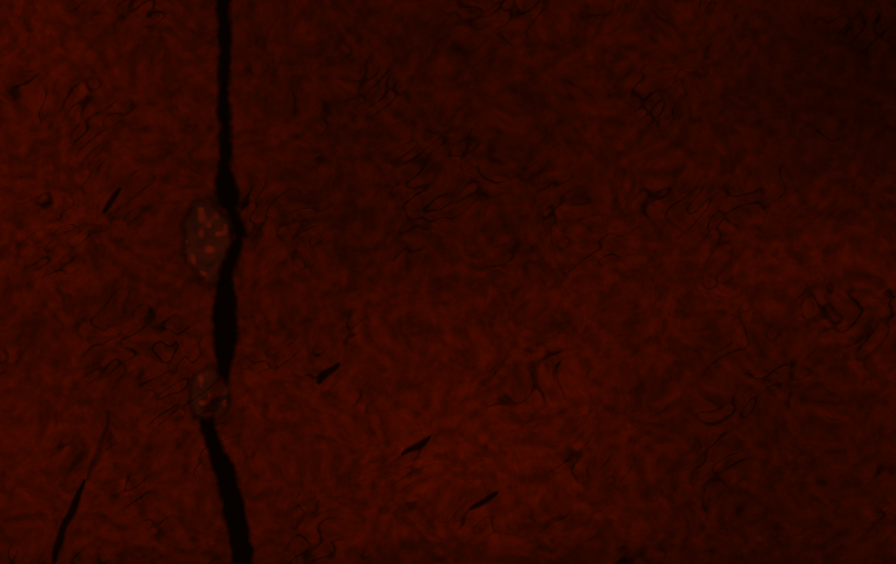
Give the GLSL for this texture, as a Shadertoy shader.

```glsl
#define TINT vec3(1.0, 0.137, 0.004)
#define BASE_LEVEL 0.182
#define CRACK_LEVEL 0.028
#define GRAIN_SCALE 62.0
#define GRAIN_CONTRAST 0.85
#define FLECK_SCALE 48.0
#define FLECK_DEPTH 0.42
#define EDGE_SOFTNESS 0.007

float hash(vec2 p) {
    vec3 q = fract(vec3(p.xyx) * 0.1031);
    q += dot(q, q.yzx + 33.33);
    return fract((q.x + q.y) * q.z);
}

float noise(vec2 p) {
    vec2 cell = floor(p), f = fract(p);
    f = f * f * (3.0 - 2.0 * f);
    float low = mix(hash(cell), hash(cell + vec2(1, 0)), f.x);
    float high = mix(hash(cell + vec2(0, 1)), hash(cell + vec2(1, 1)), f.x);
    return mix(low, high, f.y);
}

float fbm(vec2 p) {
    float sum = 0.0, amplitude = 0.5;
    for (int i = 0; i < 4; i++) {
        sum += amplitude * noise(p);
        p = mat2(1.6, 1.2, -1.2, 1.6) * p + 17.3;
        amplitude *= 0.55;
    }
    return sum / 1.01;
}

float bump(float x, float center, float width) {
    float d = (x - center) / width;
    return exp(-d * d);
}

float glow(vec2 p, vec2 center, vec2 size) {
    vec2 d = (p - center) / size;
    return exp(-dot(d, d));
}

// Broad uneven lighting
float lighting(vec2 p) {
    float level = BASE_LEVEL;
    level += 0.058 * glow(p, vec2(0.79, 0.22), vec2(0.33, 0.24));
    level += 0.042 * glow(p, vec2(0.0, 0.72), vec2(0.24, 0.4));
    level += 0.022 * glow(p, vec2(0.1, 0.15), vec2(0.3));
    level += 0.02 * glow(p, vec2(1.5, 0.48), vec2(0.4, 0.16));
    level -= 0.068 * glow(p, vec2(1.54, 0.87), vec2(0.25, 0.22));
    level -= 0.03 * glow(p, vec2(1.38, 0.15), vec2(0.2, 0.16));
    level -= 0.016 * glow(p, vec2(0.8, 0.85), vec2(0.35, 0.3));
    level += 0.035 * (fbm(p * 5.0 + 3.0) - 0.5);
    return level * mix(0.84, 1.0, smoothstep(0.0, 0.05, p.y));
}

// Fine mottling with short dark winding fibres
float tissue(vec2 p) {
    vec2 warp = vec2(noise(p * 14.0), noise(p * 14.0 + 40.0)) - 0.5;
    vec2 q = p + 0.035 * warp;
    vec2 along = mat2(0.8, -0.6, 0.6, 0.8) * q;
    float mottling = fbm(q * GRAIN_SCALE) - 0.5;
    float streaks = noise(q * vec2(34.0, 7.0)) - 0.5;
    float fibre = abs(noise(along * FLECK_SCALE * vec2(0.65, 1.3)) - 0.5);
    float patches = smoothstep(0.46, 0.72, fbm(p * 11.0 + 8.0));
    float flecks = (1.0 - smoothstep(0.01, 0.13, fibre)) * patches;
    float specks = smoothstep(0.8, 1.0, noise(q * 75.0 + 21.0));
    return 1.0 + GRAIN_CONTRAST * mottling + 0.1 * streaks
         - FLECK_DEPTH * flecks + 0.13 * specks;
}

// Tall main crack with wandering centre and width
float mainCrack(vec2 p) {
    float center = 0.398 + 0.026 * bump(p.y, 0.59, 0.05)
                 - 0.03 * bump(p.y, 0.25, 0.06)
                 + 0.033 * (1.0 - smoothstep(0.0, 0.2, p.y));
    float width = 0.011 + 0.01 * bump(p.y, 0.66, 0.025)
                + 0.012 * bump(p.y, 0.43, 0.07)
                + 0.009 * (1.0 - smoothstep(0.15, 0.25, p.y));
    center += 0.008 * (fbm(vec2(p.y * 22.0, 4.0)) - 0.5);
    float d = abs(p.x - center) + 0.014 * (fbm(p * 45.0) - 0.5);
    return 1.0 - smoothstep(width - EDGE_SOFTNESS, width + EDGE_SOFTNESS, d);
}

// Tapered slit around a centre
float slit(vec2 p, vec2 center, vec2 halfAxis, float width) {
    vec2 d = p - center;
    d.x += 0.02 * (noise(p * 32.0) - 0.5);
    float t = clamp(dot(d, halfAxis) / dot(halfAxis, halfAxis), -1.0, 1.0);
    float w = width * (1.0 - 0.7 * t * t);
    return 1.0 - smoothstep(0.3 * w, w + 0.5 * EDGE_SOFTNESS, length(d - halfAxis * t));
}

// Rough nodule beside the crack: x is its body, y its dark rim
vec2 nodule(vec2 p, vec2 center, vec2 size) {
    float r = length((p - center) / size) + 0.5 * (fbm(p * 40.0) - 0.5);
    return vec2(1.0 - smoothstep(0.75, 1.05, r), bump(r, 1.0, 0.16));
}

void mainImage(out vec4 fragColor, in vec2 fragCoord) {
    vec2 p = fragCoord / iResolution.y;
    float level = lighting(p) * tissue(p);

    float dark = mainCrack(p);
    for (int i = 0; i < 4; i++) {
        float t = sqrt(float(i) / 3.0);
        vec2 center = mix(vec2(0.2, 0.645), vec2(0.86, 0.112), t);
        vec2 axis = mix(vec2(0.014, 0.02), vec2(0.024, 0.014), t);
        dark = max(dark, 0.85 * slit(p, center, axis, 0.006));
    }
    dark = max(dark, 0.9 * slit(p, vec2(0.124, 0.075), vec2(0.03, 0.072), 0.009));
    dark = max(dark, 0.4 * slit(p, vec2(0.176, 0.21), vec2(0.014, 0.06), 0.003));

    vec2 lumps = max(nodule(p, vec2(0.366, 0.575), vec2(0.042, 0.078)),
                     nodule(p, vec2(0.370, 0.300), vec2(0.034, 0.045)));
    float sparkle = smoothstep(0.62, 0.95, noise(p * 70.0 + 5.0));
    level *= 1.0 - 0.35 * lumps.y;
    level = mix(level, 0.9 * level + 0.14 * sparkle, lumps.x);
    level = mix(level, CRACK_LEVEL, dark * (1.0 - 0.85 * lumps.x));

    vec3 color = max(level, 0.0) * TINT;
    color.gb += lumps.x * (1.0 - dark) * vec2(0.018, 0.012);
    fragColor = vec4(color, 1.0);
}
```
